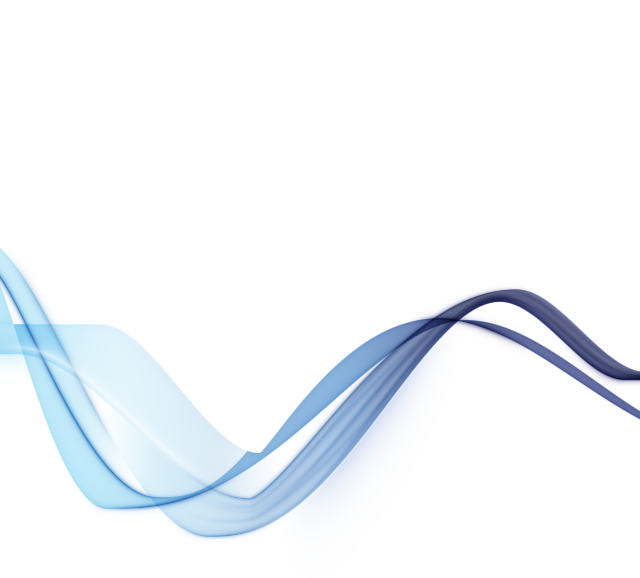
A Shadertoy shader for this background:

```glsl
// Translucent silk ribbons flowing over white, cyan at left to navy at right.
// Each edge is a height curve eased between turning points; ribbons fill the
// space between two edges and multiply together, with strands and dark rims.

// Eases from one turning point to the next; z skews the easing
float ease(float x, vec3 a, vec3 b) {
    float t = pow(clamp((x - a.x) / (b.x - a.x), 0.0, 1.0), b.z);
    return (b.y - a.y) * t * t * (3.0 - 2.0 * t);
}

float wave(float x, vec3 a, vec3 b, vec3 c, vec3 d) {
    return a.y + ease(x, a, b) + ease(x, b, c) + ease(x, c, d);
}

// Fades in around a and out around b
float span(float x, float a, float b, float blur) {
    return smoothstep(a - blur, a + blur, x) * (1.0 - smoothstep(b - blur, b + blur, x));
}

vec3 inkAt(float x) {
    vec3 ink = mix(vec3(0.38, 0.78, 0.94), vec3(0.20, 0.49, 0.77), smoothstep(0.14, 0.48, x));
    return mix(ink, vec3(0.11, 0.17, 0.46), smoothstep(0.50, 0.76, x));
}

// Opacity between two edges: anti-aliased, denser at rims and pinches
float ribbon(float y, float edgeA, float edgeB, float strands) {
    float low = min(edgeA, edgeB), high = max(edgeA, edgeB);
    float above = y - low, below = high - y, thick = max(high - low, 0.002);
    float cover = smoothstep(-0.7, 0.7, above / max(fwidth(above), 1e-5))
                * smoothstep(-0.7, 0.7, below / max(fwidth(below), 1e-5));
    float across = (y - edgeB) / (edgeA - edgeB + (edgeA < edgeB ? -0.002 : 0.002));
    float phase = across * strands;
    float fine = sin(6.2832 * phase) * (1.0 - smoothstep(0.15, 0.5, fwidth(phase)));
    float rim = exp(-9.0 * max(above, 0.0) / thick) + 0.5 * exp(-9.0 * max(below, 0.0) / thick);
    return cover * (0.68 + 0.10 * fine + 0.28 * rim + 0.25 * exp(-thick * 35.0));
}

// Thin soft line along an edge, of even width on steep parts
float stroke(float d, float width) {
    float slope = max(fwidth(d) * iResolution.y, 1.0);
    return exp(-abs(d) / (width * slope));
}

void tintBy(inout vec3 color, vec3 ink, float amount) {
    color *= mix(vec3(1.0), ink, clamp(amount, 0.0, 1.0));
}

void mainImage(out vec4 fragColor, in vec2 fragCoord) {
    vec2 uv = fragCoord / iResolution.xy;
    float x = uv.x, y = uv.y;

    // Edges of the ribbons
    float hump = wave(x, vec3(0.156, 0.439, 1.0), vec3(0.406, 0.216, 1.0),
                         vec3(0.684, 0.449, 0.6), vec3(1.120, 0.235, 1.0));
    float middle = wave(x, vec3(0.026, 0.387, 1.0), vec3(0.390, 0.137, 1.0),
                           vec3(0.807, 0.499, 0.72), vec3(1.010, 0.356, 1.0));
    float base = wave(x, vec3(-0.026, 0.589, 1.0), vec3(0.326, 0.072, 0.85),
                         vec3(0.781, 0.478, 1.25), vec3(0.977, 0.343, 1.0));
    float outer = wave(x, vec3(-0.020, 0.553, 1.0), vec3(0.167, 0.120, 0.72),
                          vec3(0.729, 0.446, 1.3), vec3(1.133, 0.235, 1.0));
    float inner = wave(x, vec3(-0.013, 0.535, 1.0), vec3(0.247, 0.139, 0.72),
                          vec3(0.586, 0.480, 1.3), vec3(1.000, 0.480, 1.0));
    float front = min(hump, inner);

    vec3 ink = inkAt(x);
    vec3 color = vec3(1.0);

    // Pale veil under the hump, and the crossing veil at far left
    float veil = ribbon(y, hump, middle, 34.0);
    tintBy(color, ink, veil * span(x, -0.1, 0.39, 0.06) * mix(0.55, 0.27, smoothstep(0.0, 0.2, x)));
    tintBy(color, ink, ribbon(y, base, inner, 22.0) * 0.48 * span(x, -0.1, 0.16, 0.07));

    // Soft glow at the left border and beneath the rising bundle
    float leftGlow = exp(-pow((y - 0.395) / 0.028, 2.0)) * (1.0 - smoothstep(0.0, 0.12, x));
    tintBy(color, ink, 0.25 * leftGlow);
    float under = base - y;
    float glow = exp(-max(under, 0.0) * 24.0) * smoothstep(-0.01, 0.01, under);
    tintBy(color, vec3(0.50, 0.62, 0.86), 0.38 * glow * span(x, 0.49, 0.67, 0.06));

    // Back bundle, narrowing into navy folds
    float bundle = ribbon(y, middle, base, 18.0);
    float bundleInk = mix(0.36, 0.88, smoothstep(0.45, 0.75, x));
    tintBy(color, ink, bundle * bundleInk * smoothstep(0.14, 0.27, x));
    for (int i = 1; i < 7; i++) {
        float k = float(i) / 7.0;
        float fold = mix(middle, base, k + 0.10 * sin(x * 13.0 + k * 17.0));
        float mask = bundle * smoothstep(0.25, 0.6, x);
        tintBy(color, ink, 0.45 * mask * stroke(y - fold, 0.005));
        color += (1.0 - color) * 0.16 * mask * stroke(y - fold - 0.010, 0.004);
    }

    // Front ribbon, pale loop turning into a blue band
    float band = ribbon(y, front, outer, 30.0);
    tintBy(color, ink, band * mix(0.58, 0.85, smoothstep(0.18, 0.65, x)));

    // Dark rims where the silk turns over
    vec3 deep = mix(vec3(0.02, 0.38, 0.70), vec3(0.06, 0.08, 0.34), smoothstep(0.35, 0.75, x));
    tintBy(color, deep, 0.75 * stroke(y - inner, 0.0022) * span(x, -0.1, 0.25, 0.06));
    tintBy(color, deep, 0.75 * stroke(y - outer, 0.0028) * span(x, 0.18, 0.34, 0.06));
    tintBy(color, deep, 0.60 * stroke(y - base, 0.0022) * span(x, 0.30, 0.40, 0.06));
    tintBy(color, deep, 0.35 * stroke(y - base, 0.0030) * span(x, 0.03, 0.16, 0.03));
    tintBy(color, deep, 0.55 * stroke(y - middle, 0.0020) * span(x, 0.34, 0.80, 0.08));
    tintBy(color, deep, 0.80 * stroke(y - hump, 0.0030) * span(x, 0.67, 0.80, 0.04));
    tintBy(color, deep, 0.70 * stroke(y - base, 0.0030) * smoothstep(0.86, 0.97, x));

    // White sheen sweeping through the veil
    float sheen = stroke(y - middle - 0.012, 0.007) * span(x, 0.02, 0.30, 0.06);
    color = mix(color, vec3(1.0), 0.65 * sheen);

    fragColor = vec4(color, 1.0);
}
```
